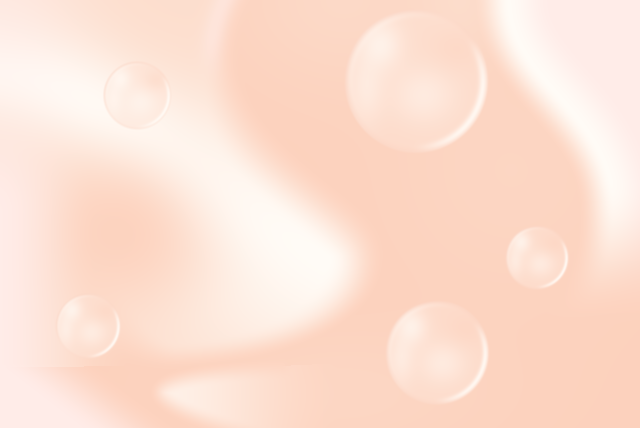
This background is drawn by a Shadertoy shader. Its source:

```glsl
// Silky peach backdrop: cream folds bounded by flowing Bezier curves, with
// soft pools of pink and peach, and a handful of translucent glass bubbles.
// Signed distances to the curves drive every fold; units are canvas heights.

const vec3 PEACH = vec3(0.99, 0.82, 0.74);
const vec3 APRICOT = vec3(0.99, 0.87, 0.805);
const vec3 CREAM = vec3(1.0, 0.985, 0.965);
const vec3 BLUSH = vec3(1.0, 0.925, 0.91);
const vec3 RIM = vec3(0.97, 0.78, 0.70);

vec2 cubic(vec2 a, vec2 b, vec2 c, vec2 d, float t) {
    float s = 1.0 - t;
    return s*s*s*a + 3.0*s*s*t*b + 3.0*s*t*t*c + t*t*t*d;
}

// Signed distance to a cubic curve, positive on the right of its direction.
float curveSide(vec2 p, vec2 a, vec2 b, vec2 c, vec2 d) {
    float best = 1e3, side = 1.0;
    vec2 start = a;
    for (int i = 1; i <= 24; i++) {
        vec2 end = cubic(a, b, c, d, float(i) / 24.0);
        vec2 e = end - start, q = p - start;
        float dist = length(q - e * clamp(dot(q, e) / dot(e, e), 0.0, 1.0));
        if (dist < best) {
            best = dist;
            side = e.y*q.x - e.x*q.y < 0.0 ? -1.0 : 1.0;
        }
        start = end;
    }
    return best * side;
}

float nearer(float a, float b) {
    return abs(a) < abs(b) ? a : b;
}

// Elliptical soft spot, 1 at the centre.
float glow(vec2 p, vec2 centre, vec2 radius) {
    vec2 q = (p - centre) / radius;
    return exp(-dot(q, q));
}

// Cream interior of the large left fold.
vec3 foldColor(vec2 p, float depth) {
    float band = curveSide(p, vec2(-0.1, 0.85), vec2(0.25, 0.83), vec2(0.45, 0.55), vec2(0.78, 0.38));
    float width = mix(0.13, 0.2, smoothstep(0.3, 0.75, p.x));
    vec3 col = mix(APRICOT, CREAM, exp(-band*band / (width*width)));
    col = mix(col, CREAM, 0.45 * glow(p, vec2(0.58, 0.28), vec2(0.25, 0.16)));
    col = mix(col, PEACH, 0.9 * glow(p, vec2(0.28, 0.46), vec2(0.19, 0.17)));
    col = mix(col, BLUSH, 0.6 * glow(p, vec2(0.0, 1.0), vec2(0.18, 0.25)));
    float crest = exp(-pow((depth - 0.045) / 0.03, 2.0));
    return mix(col, BLUSH, 0.8 * crest * smoothstep(0.78, 0.92, p.y));
}

// Glass bubble: pale body, pearly reflections and a fine rim.
vec3 addBubble(vec3 col, vec2 p, vec3 bubble, float pixel) {
    vec2 q = (p - bubble.xy) / bubble.z;
    float r = length(q), aa = 1.5 * pixel / bubble.z;
    float inside = 1.0 - smoothstep(1.0 - aa, 1.0 + aa, r);
    vec2 dir = q / max(r, 0.001);
    float lowerRight = smoothstep(0.35, 1.0, dot(dir, vec2(0.89, -0.45)));
    float upperLeft = smoothstep(0.2, 1.0, dot(dir, vec2(-0.77, 0.64)));
    vec3 glass = mix(col, vec3(0.995, 0.885, 0.83), 0.55);
    glass = mix(glass, CREAM, 0.65 * glow(q, vec2(-0.5, 0.5), vec2(0.3, 0.35)));
    glass = mix(glass, CREAM, 0.45 * glow(q, vec2(-0.7, -0.1), vec2(0.25, 0.5)));
    glass = mix(glass, CREAM, 0.45 * glow(q, vec2(0.1, -0.2), vec2(0.45, 0.4)));
    glass = mix(glass, PEACH, 0.35 * glow(q, vec2(0.55, 0.45), vec2(0.35, 0.3)));
    glass = mix(glass, RIM, 0.4 * smoothstep(0.9, 1.0, r) * (0.4 + 0.6 * upperLeft));
    float pearl = exp(-pow((r - 0.93) / 0.055, 2.0));
    glass = mix(glass, CREAM, pearl * (0.85 * lowerRight + 0.25 * upperLeft));
    return mix(col, glass, inside);
}

void mainImage(out vec4 fragColor, in vec2 fragCoord) {
    vec2 p = fragCoord / iResolution.y;
    p.x *= 1.5 * iResolution.y / iResolution.x;

    // Warm ground with gentle tonal drift
    vec3 col = mix(PEACH, APRICOT, 0.6 * glow(p, vec2(0.8, 1.0), vec2(0.25, 0.2)));
    col = mix(col, APRICOT, 0.35 * glow(p, vec2(1.2, 0.6), vec2(0.3, 0.3)));
    col = mix(col, APRICOT, 0.4 * glow(p, vec2(0.8, 0.08), vec2(0.35, 0.15)));
    col = mix(col, APRICOT, 0.8 * glow(p, vec2(1.08, 1.0), vec2(0.12, 0.15)));

    // Right fold: bright ridge falling into blush
    float right = -nearer(
        curveSide(p, vec2(1.17, 1.06), vec2(1.12, 0.80), vec2(1.42, 0.74), vec2(1.41, 0.50)),
        curveSide(p, vec2(1.41, 0.50), vec2(1.41, 0.38), vec2(1.36, 0.28), vec2(1.30, 0.22)));
    vec3 rightFold = mix(CREAM, BLUSH, smoothstep(0.02, 0.13, right));
    float rightMask = smoothstep(-0.055, 0.03, right) * smoothstep(0.24, 0.58, p.y);
    col = mix(col, rightFold, rightMask);

    // Left fold: crisp below, feathered around its rounded end
    float left = nearer(nearer(
        curveSide(p, vec2(0.62, 1.06), vec2(0.52, 0.90), vec2(0.53, 0.80), vec2(0.645, 0.68)),
        curveSide(p, vec2(0.645, 0.68), vec2(0.76, 0.56), vec2(0.89, 0.50), vec2(0.89, 0.40))),
        curveSide(p, vec2(0.89, 0.40), vec2(0.89, 0.25), vec2(0.65, 0.145), vec2(0.30, 0.145)));
    float feather = 0.05 + 0.08 * smoothstep(0.18, 0.45, p.y) * (1.0 - 0.6 * smoothstep(0.6, 0.85, p.y));
    feather += 0.14 * (1.0 - smoothstep(0.2, 0.42, p.x));
    col = mix(col, foldColor(p, left), smoothstep(-0.015, feather, left));

    // Small tongue of light below the fold, then blush along the left side
    float tongue = curveSide(p, vec2(0.62, -0.03), vec2(0.28, 0.06), vec2(0.28, 0.13), vec2(0.66, 0.145));
    float tongueMask = smoothstep(-0.02, 0.035, tongue) * (1.0 - smoothstep(0.36, 0.8, p.x));
    col = mix(col, CREAM, 0.75 * tongueMask);
    float edge = p.x + 1.3 * min(p.y, 0.15);
    col = mix(col, BLUSH, (1.0 - smoothstep(0.18, 0.42, edge)) * (1.0 - smoothstep(0.5, 0.85, p.y)));

    // Bubbles: centre and radius
    vec3 bubbles[5] = vec3[5](vec3(0.976, 0.811, 0.168), vec3(0.322, 0.777, 0.079),
        vec3(1.259, 0.398, 0.074), vec3(1.025, 0.176, 0.121), vec3(0.207, 0.238, 0.076));
    for (int i = 0; i < 5; i++) col = addBubble(col, p, bubbles[i], 1.0 / iResolution.y);

    fragColor = vec4(col, 1.0);
}
```
